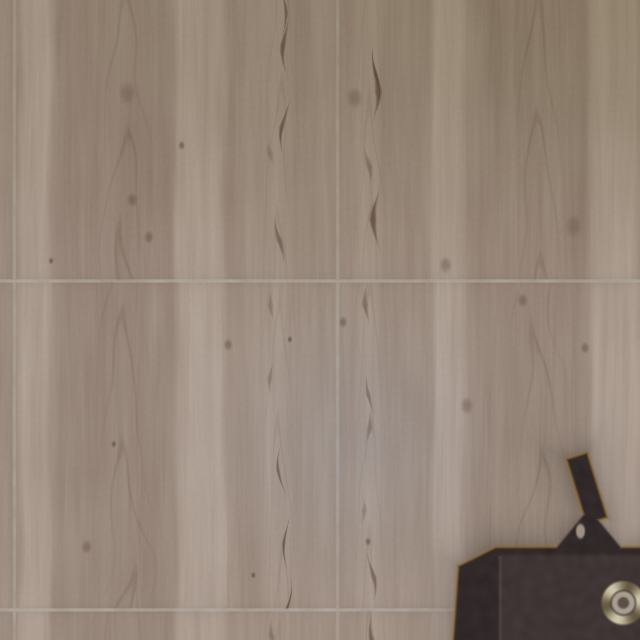
Write a Shadertoy shader that draws this texture.

```glsl
// Square wood-look floor tiles with pale joints, and a dark bag in the lower right corner.
// Each tile is a set of lengthwise bands, shifted per column, overlaid with stretched
// gradient noise, arched grain lines, cracks and knots; the bag is built from distances.

#define TILE_SIZE vec2(0.505, 0.514)
#define TILE_ORIGIN vec2(0.0225, 0.047)
#define JOINT_HALF_WIDTH 0.0026
#define COLUMN_SHIFT 0.28
#define GRAIN_STRENGTH 0.16
#define WOOD_DARK vec3(0.545, 0.475, 0.425)
#define WOOD_LIGHT vec3(0.695, 0.635, 0.59)
#define CRACK_COLOR vec3(0.36, 0.28, 0.24)
#define JOINT_COLOR vec3(0.70, 0.66, 0.62)
#define BAG_COLOR vec3(0.235, 0.195, 0.195)
#define FRINGE_COLOR vec3(0.58, 0.43, 0.16)

vec2 hash2(vec2 p) {
    p = vec2(dot(p, vec2(127.1, 311.7)), dot(p, vec2(269.5, 183.3)));
    return fract(sin(p) * 43758.55);
}

float cornerSlope(vec2 cell, vec2 f, vec2 corner) {
    return dot(hash2(cell + corner) * 2.0 - 1.0, f - corner);
}

float gradientNoise(vec2 p) {
    vec2 i = floor(p), f = p - i, w = f * f * (3.0 - 2.0 * f);
    return mix(mix(cornerSlope(i, f, vec2(0, 0)), cornerSlope(i, f, vec2(1, 0)), w.x),
               mix(cornerSlope(i, f, vec2(0, 1)), cornerSlope(i, f, vec2(1, 1)), w.x), w.y);
}

float band(float x, float lo, float hi, float soft) {
    return smoothstep(lo - soft, lo + soft, x) - smoothstep(hi - soft, hi + soft, x);
}

float cover(float d, float soft) { return 1.0 - smoothstep(-soft, soft, d); }

// Nested arches, pointed along the grain, around a vertical axis
float arches(float x, float v, float width, float seed) {
    float d = x / width + 0.7 * gradientNoise(vec2(seed, v * 4.0));
    float field = v * 2.6 + 1.5 * sqrt(d * d + 0.02) + 0.5 * gradientNoise(vec2(x * 9.0, v * 3.0) + seed);
    float ring = abs(fract(field) - 0.5);
    return (1.0 - smoothstep(0.0, 0.14, ring)) * exp(-d * d * 1.6);
}

vec3 woodTile(vec2 id, vec2 uv) {
    float seed = dot(id, vec2(17.3, 41.9)) + 60.0;
    float x = fract(uv.x - COLUMN_SHIFT * mod(id.x, 2.0) + 0.02 * gradientNoise(vec2(seed, uv.y * 2.5)));

    // Broad bands, then fine fibres and cloudy patches
    float tone = 0.5 + 0.36 * band(x, 0.015, 0.11, 0.015) - 0.17 * band(x, 0.13, 0.49, 0.03)
               + 0.34 * band(x, 0.50, 0.65, 0.015) + 0.14 * band(x, 0.78, 0.85, 0.02);
    tone += 1.9 * GRAIN_STRENGTH * gradientNoise(vec2(uv.x * 13.0, uv.y * 0.9) + seed);
    tone += 1.3 * GRAIN_STRENGTH * gradientNoise(vec2(uv.x * 45.0, uv.y * 2.0) + seed);
    tone += GRAIN_STRENGTH * gradientNoise(vec2(uv.x * 120.0, uv.y * 5.0) + seed);
    tone += 0.6 * GRAIN_STRENGTH * gradientNoise(uv * vec2(9.0, 6.0) + seed);
    tone -= 0.28 * arches(x - 0.34, uv.y, 0.075, seed);
    tone -= 0.20 * arches(x - 0.82, uv.y + 0.3, 0.05, seed + 5.0);
    vec3 color = mix(WOOD_DARK, WOOD_LIGHT, tone);

    // Tapered cracks along the second vein, and scattered knots
    for (int k = 0; k < 5; k++) {
        vec2 r = hash2(vec2(seed, float(k) * 3.7));
        vec2 size = vec2(0.007 + 0.009 * r.y, 0.05 + 0.07 * r.x);
        vec2 q = abs(vec2(x - 0.82 - 0.05 * (r.x - 0.5) - 0.012 * sin(uv.y * 25.0),
                          uv.y - (float(k) + r.y) / 5.0)) / size;
        float crack = 1.0 - smoothstep(0.2, 1.0, q.x + q.y);
        color = mix(color, CRACK_COLOR, crack * (0.25 + 0.55 * r.x));

        vec2 place = hash2(vec2(seed + 8.0, float(k) * 5.1));
        float knot = length((uv - place) * vec2(1.0, 0.75)) / (0.008 + 0.022 * r.y * r.y);
        color = mix(color, CRACK_COLOR, (1.0 - smoothstep(0.2, 1.2, knot)) * mix(0.65, 0.25, r.y));
    }
    return color;
}

vec3 addBag(vec3 color, vec2 p, float px) {
    float soft = 0.0015 + px;
    // Body with a chamfered shoulder, triangular flap and tilted strap
    float body = max(max(0.709 + 0.07 * p.y - p.x, p.y - 0.144),
                     dot(p - vec2(0.717, 0.115), vec2(-0.447, 0.894)));
    float flap = max(abs(p.x - 0.92) * 0.75 - (0.205 - p.y) * 0.62, 0.14 - p.y);
    vec2 axis = normalize(vec2(0.031, -0.1)), q = p - vec2(0.917, 0.237);
    float strap = max(abs(dot(q, axis)) - 0.052, abs(dot(q, vec2(-axis.y, axis.x))) - 0.016);
    float shape = min(body, min(flap, strap));
    color *= 1.0 - 0.22 * exp(-max(shape, 0.0) * 45.0);
    color = mix(color, FRINGE_COLOR, 0.75 * cover(min(body, strap) - 0.003, soft));

    float weave = gradientNoise(p * 60.0) * 0.03;
    float panel = smoothstep(0.775, 0.785, p.x) * smoothstep(0.138, 0.128, p.y);
    vec3 cloth = BAG_COLOR * (0.82 + 0.24 * panel) + weave;
    cloth += 0.05 * band(p.x, 0.779, 0.784, 0.002) * step(p.y, 0.132);
    color = mix(color, cloth, cover(shape, soft));
    color = mix(color, vec3(0.62, 0.57, 0.50), cover(length((p - vec2(0.907, 0.17)) * vec2(1.3, 0.8)) - 0.009, 0.003));

    // Metal eyelet with a bright centre
    vec2 e = p - vec2(0.974, 0.058);
    float r = length(e), glint = 0.5 + 0.5 * sin(3.0 * atan(e.y, e.x + 1e-5) + 1.0);
    vec3 metal = mix(vec3(0.40, 0.35, 0.25), vec3(0.80, 0.77, 0.66), glint);
    color = mix(color, metal, cover(abs(r - 0.027) - 0.007, soft));
    return mix(color, mix(vec3(0.66, 0.62, 0.56), vec3(0.36, 0.31, 0.28), cover(r - 0.009, 0.003)), cover(r - 0.018, soft));
}

void mainImage(out vec4 fragColor, in vec2 fragCoord) {
    float px = 1.0 / iResolution.y;
    vec2 p = fragCoord * px;
    vec2 grid = (p - TILE_ORIGIN) / TILE_SIZE, id = floor(grid), uv = grid - id;
    vec3 color = woodTile(id, uv);

    // Worn joints: uneven strength, fainter across the columns
    vec2 edge = (0.5 - abs(uv - 0.5)) * TILE_SIZE;
    float wear = 0.75 + 0.5 * gradientNoise(p * 38.0);
    vec2 joint = 1.0 - smoothstep(vec2(JOINT_HALF_WIDTH - px), vec2(JOINT_HALF_WIDTH + px), edge);
    color *= 1.0 - 0.06 * exp(-min(edge.x, edge.y) * 160.0);
    color = mix(color, JOINT_COLOR, clamp(max(joint.x * 0.75, joint.y) * wear, 0.0, 1.0));

    // Warm shade toward the upper right, cool sheen near the middle
    float shade = smoothstep(0.4, 1.0, p.y) * (0.4 + 0.6 * p.x);
    color *= 1.0 - shade * vec3(0.13, 0.14, 0.21);
    color += vec3(-0.015, 0.005, 0.025) * exp(-dot(p - vec2(0.56, 0.3), p - vec2(0.56, 0.3)) * 40.0);
    color += 0.012 * gradientNoise(p * 170.0);

    fragColor = vec4(addBag(color, p, px), 1.0);
}
```
